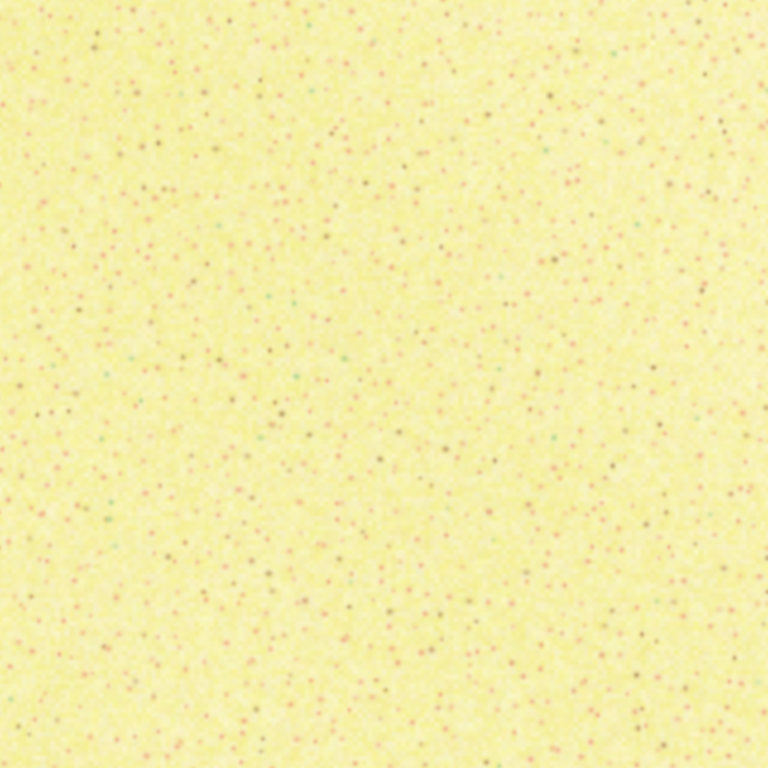
Reproduce this texture procedurally as a three.js fragment shader.

```glsl
// Pale yellow speckled paper: a fine, soft mottle of cream and lemon,
// strewn with small blurred dots, mostly salmon, some brown, a few green.
// The mottle is layered value noise; the dots sit on a jittered cell grid.
varying vec2 vUv;

const vec3 LEMON  = vec3(0.962, 0.940, 0.590);
const vec3 CREAM  = vec3(0.972, 0.952, 0.765);
const vec3 SALMON = vec3(0.940, 0.705, 0.550);
const vec3 BROWN  = vec3(0.730, 0.620, 0.400);
const vec3 GREEN  = vec3(0.720, 0.840, 0.580);

const float GRAIN_CELLS = 160.0;
const float DOT_CELLS = 36.0;
const float DOT_CHANCE = 0.76;

float hash(vec2 p, float seed) {
  vec3 q = fract(vec3(p.xyx + seed) * vec3(0.1031, 0.1030, 0.0973));
  q += dot(q, q.yzx + 33.33);
  return fract((q.x + q.y) * q.z);
}

float valueNoise(vec2 p, float seed) {
  vec2 cell = floor(p);
  vec2 f = fract(p);
  f = f * f * (3.0 - 2.0 * f);
  float low = mix(hash(cell, seed), hash(cell + vec2(1.0, 0.0), seed), f.x);
  float high = mix(hash(cell + vec2(0.0, 1.0), seed), hash(cell + vec2(1.0), seed), f.x);
  return mix(low, high, f.y);
}

// Fine grain over a slightly coarser, turned layer, centred on zero
float grain(vec2 uv, float cells, float seed) {
  vec2 turned = mat2(0.8, 0.6, -0.6, 0.8) * uv + 2.0;
  float fine = valueNoise(uv * cells, seed) - 0.5;
  float coarse = valueNoise(turned * cells * 0.55, seed + 7.0) - 0.5;
  return fine * 0.8 + coarse * 0.45;
}

vec3 paper(vec2 uv) {
  float drift = 0.10 * (uv.x - 0.5) + 0.05 * sin(uv.x * 5.0 + uv.y * 4.0);
  float cream = 0.48 + drift + grain(uv, GRAIN_CELLS, 3.0);
  vec3 color = mix(LEMON, CREAM, clamp(cream, 0.0, 1.1));
  float warmth = grain(uv, GRAIN_CELLS * 0.8, 41.0);
  float light = grain(uv, GRAIN_CELLS, 83.0);
  color += warmth * vec3(0.006, -0.022, -0.010);
  return color + light * 0.022 + drift * 0.04;
}

vec3 dotColor(float pick) {
  vec3 color = mix(SALMON, BROWN, smoothstep(0.72, 0.98, pick));
  return mix(color, GREEN, step(pick, 0.035));
}

// Lays the soft dots of the nearby cells over the base colour
vec3 scatterDots(vec3 base, vec2 uv, float cells) {
  vec2 p = uv * cells;
  vec2 home = floor(p);
  vec3 color = base;
  for (int j = -1; j <= 1; j++) {
    for (int i = -1; i <= 1; i++) {
      vec2 cell = home + vec2(float(i), float(j));
      vec2 center = cell + vec2(hash(cell, 11.0), hash(cell, 23.0));
      float radius = mix(0.125, 0.165, hash(cell, 37.0));
      vec2 offset = (p - center) / radius;
      offset.x *= mix(0.85, 1.15, hash(cell, 53.0));
      float present = step(hash(cell, 67.0), DOT_CHANCE);
      float strength = mix(0.35, 0.85, hash(cell, 71.0));
      float cover = present * strength * exp(-dot(offset, offset));
      color = mix(color, dotColor(hash(cell, 97.0)), cover);
    }
  }
  return color;
}

void main() {
  vec3 color = scatterDots(paper(vUv), vUv, DOT_CELLS);
  gl_FragColor = vec4(clamp(color, 0.0, 1.0), 1.0);
}
```
